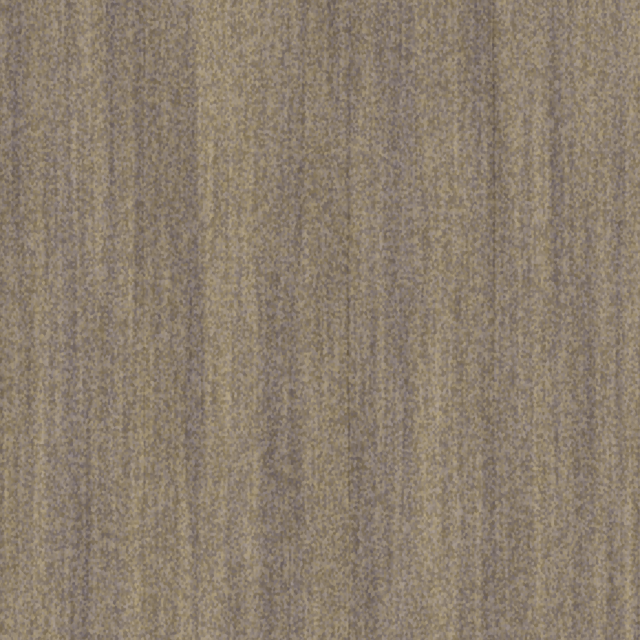
A three.js fragment shader for this texture:

```glsl
varying vec2 vUv;

const vec3 BASE_TAUPE = vec3(0.547, 0.494, 0.429);
const vec3 SHADE_AXIS = vec3(1.0, 0.98, 0.9);
const vec3 WARM_AXIS = vec3(0.35, 0.2, -0.75);
const int CRACK_COUNT = 5;

vec2 hash2(vec2 p) {
  vec3 q = fract(p.xyx * vec3(0.1031, 0.1030, 0.0973));
  q += dot(q, q.yzx + 33.33);
  return fract((q.xx + q.yz) * q.zy);
}

// Smooth cellular noise: centred shade (x) and warmth (y), blended by distance
vec2 cellNoise(vec2 p, float seed, float sharpness) {
  vec2 cell = floor(p);
  vec2 sum = vec2(0.0);
  float total = 0.0;
  for (int j = -1; j <= 1; j++) {
    for (int i = -1; i <= 1; i++) {
      vec2 id = cell + vec2(float(i), float(j));
      vec2 site = id + 0.15 + 0.7 * hash2(id + seed);
      vec2 d = p - site;
      float weight = exp(-sharpness * dot(d, d));
      sum += weight * (hash2(id + seed + 57.0) - 0.5);
      total += weight;
    }
  }
  return sum / total;
}

// Vertical fibres: cells stretched along the grain
vec2 fibres(vec2 uv, float across, float along, float seed) {
  return cellNoise(uv * vec2(across, along), seed, 4.5);
}

// Thin dark line that wavers sideways and fades in and out
float crack(vec2 uv, float x, float width, float seed) {
  float sway = 0.0010 * sin(uv.y * 9.0 + seed) + 0.0005 * sin(uv.y * 41.0 + seed * 3.0);
  float d = (uv.x - x - sway) / width;
  float strength = 0.55 + 0.3 * sin(uv.y * 5.0 + seed * 2.3)
                 + 0.15 * sin(uv.y * 87.0 + seed);
  return strength * exp(-d * d);
}

float cracks(vec2 uv) {
  float sum = 0.0;
  for (int i = 0; i < CRACK_COUNT; i++) {
    float n = float(i);
    sum += crack(uv, fract(0.545 + n * 0.2265), 0.0019, n * 1.7) * (1.0 - 0.12 * n);
  }
  return sum;
}

void main() {
  vec2 uv = vUv;

  // Streaks from broad bands down to hairlines
  vec2 band = fibres(uv, 13.0, 0.9, 11.0);
  vec2 streak = fibres(uv, 42.0, 1.8, 83.0);
  vec2 strand = fibres(uv, 100.0, 3.5, 131.0);
  vec2 hair = fibres(uv, 210.0, 9.0, 211.0);

  // Fine speckle with its own colour variation
  vec2 speckle = cellNoise(uv * vec2(290.0, 245.0), 307.0, 4.5);

  float shade = 0.038 * band.x + 0.05 * streak.x + 0.06 * strand.x
              + 0.06 * hair.x + 0.165 * speckle.x;
  shade += 0.014 * (uv.x - 0.5) - 0.095 * cracks(uv);

  float warmth = 0.012 * band.y + 0.035 * streak.x + 0.02 * strand.x
               + 0.1 * speckle.y;

  vec3 color = BASE_TAUPE + SHADE_AXIS * shade + WARM_AXIS * warmth;
  gl_FragColor = vec4(color, 1.0);
}
```
